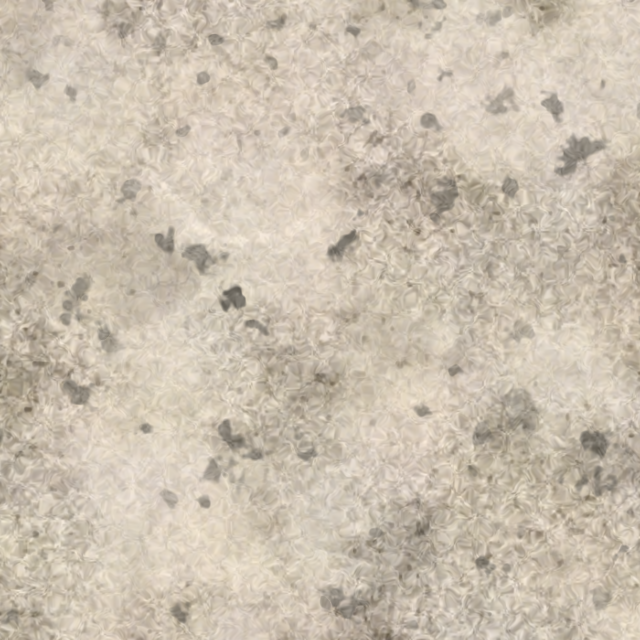
Give the GLSL for this texture, as a three.js fragment shader.

```glsl
// Dry, pale sandy ground seen from above, with crumbly soil, faint trails and scattered grey scrub.
#define SOIL_COLOR vec3(0.832, 0.786, 0.722)
#define SCRUB_COLOR vec3(0.40, 0.385, 0.355)
#define OCHRE_TINT vec3(0.012, 0.006, -0.045)
#define ROSE_TINT vec3(0.022, -0.012, -0.004)
#define GRAIN_SCALE 112.0
#define GRAIN_CONTRAST 0.20
#define PATCH_SCALE 4.5
#define PATCH_CONTRAST 0.075
#define STAIN_DEPTH 0.10
#define SPECK_DEPTH 0.17
#define TRAIL_LIGHT 0.035
#define SCRUB_OPACITY 0.85

varying vec2 vUv;

float hash(vec2 p) {
  vec3 q = fract(vec3(p.xyx) * 0.1031);
  q += dot(q, q.yzx + 33.33);
  return fract((q.x + q.y) * q.z);
}

float noise(vec2 p) {
  vec2 cell = floor(p);
  vec2 f = fract(p);
  f = f * f * (3.0 - 2.0 * f);
  float low = mix(hash(cell), hash(cell + vec2(1.0, 0.0)), f.x);
  float high = mix(hash(cell + vec2(0.0, 1.0)), hash(cell + vec2(1.0)), f.x);
  return mix(low, high, f.y);
}

float fbm(vec2 p) {
  float sum = 0.0;
  float weight = 0.533;
  for (int i = 0; i < 4; i++) {
    sum += weight * noise(p);
    p = mat2(1.6, 1.2, -1.2, 1.6) * p + 17.3;
    weight *= 0.5;
  }
  return sum;
}

// Ragged clumps, one candidate per grid cell; radius is in canvas units.
float scrub(vec2 uv, float cells, float radius, float density, float seed) {
  vec2 p = uv * cells;
  float ragged = 0.6 * noise(uv * 48.0 + seed) + 0.4 * noise(uv * 105.0 + seed) - 0.5;
  float cover = 0.0;
  for (int y = -1; y <= 1; y++) {
    for (int x = -1; x <= 1; x++) {
      vec2 cell = floor(p) + vec2(float(x), float(y));
      vec2 id = cell + seed;
      vec2 center = cell + 0.1 + 0.8 * vec2(hash(id + 3.1), hash(id + 57.7));
      float angle = 6.2832 * hash(id + 91.3);
      float c = cos(angle);
      float s = sin(angle);
      vec2 offset = mat2(c, -s, s, c) * (p - center) / cells;
      offset.x *= 0.65;
      float size = radius * mix(0.6, 1.25, hash(id + 23.9));
      float shape = 1.0 - length(offset) / size + 2.3 * ragged;
      // Ragged noise must not leave fragments far from the clump.
      float reach = 1.0 - smoothstep(1.1, 2.0, length(offset) / size);
      float present = step(hash(id + 71.5), density);
      float strength = mix(0.35, 1.0, hash(id + 39.2));
      cover = max(cover, present * strength * reach * smoothstep(0.1, 0.75, shape));
    }
  }
  return cover;
}

// Thin pale band that follows a contour of broad noise.
float trail(vec2 uv) {
  float contour = abs(noise(uv * 2.6 + 41.0) + 0.03 * noise(uv * 22.0) - 0.5);
  float broken = smoothstep(0.4, 0.6, noise(uv * 5.0 + 12.0));
  return broken * (1.0 - smoothstep(0.006, 0.022, contour));
}

void main() {
  vec2 uv = vUv;

  // Rough areas are darker and coarser than the smooth sand.
  float rough = smoothstep(0.36, 0.64, fbm(uv * PATCH_SCALE + 5.0) + 0.08 * (0.5 - uv.x));
  float tone = PATCH_CONTRAST * (0.5 - rough);
  tone += 0.10 * (fbm(uv * 19.0 + 63.0) - 0.5);

  // Soft stains with crumbled borders.
  float stain = smoothstep(0.56, 0.76, fbm(uv * 7.0 + 29.0));
  tone -= STAIN_DEPTH * stain;

  // Crumbly grain on a slightly bent domain.
  vec2 bend = vec2(noise(uv * 60.0), noise(uv * 60.0 + 31.0)) - 0.5;
  vec2 grainUv = uv * GRAIN_SCALE + 1.4 * bend;
  float grain = 0.52 * noise(grainUv) + 0.48 * noise(grainUv * 2.03 + 8.0) - 0.5;
  tone += GRAIN_CONTRAST * mix(0.75, 1.7, rough) * grain;

  // Dark specks gather where the soil is rough.
  float speck = smoothstep(0.66, 0.92, 0.7 * noise(uv * 72.0 + 19.0) + 0.3 * noise(uv * 150.0));
  tone -= SPECK_DEPTH * speck * mix(0.3, 1.0, max(rough, stain));

  tone += TRAIL_LIGHT * trail(uv);
  vec3 color = SOIL_COLOR + tone;

  // Gentle shifts of hue, both in patches and grain by grain.
  float ochre = fbm(uv * 8.0 + 83.0) - 0.5 + 0.7 * (noise(uv * 125.0 + 7.0) - 0.5);
  float rose = fbm(uv * 6.0 + 47.0) - 0.5 + 0.5 * (noise(uv * 90.0 + 53.0) - 0.5);
  color += OCHRE_TINT * ochre + ROSE_TINT * rose;

  // Larger scrub, then small tufts.
  float plants = scrub(uv, 7.0, 0.027, 0.38, 11.0);
  plants = max(plants, 0.75 * scrub(uv, 13.0, 0.012, 0.32, 140.0));
  vec3 leaf = SCRUB_COLOR + 0.22 * grain;
  color = mix(color, leaf, SCRUB_OPACITY * plants);

  gl_FragColor = vec4(clamp(color, 0.0, 1.0), 1.0);
}
```
